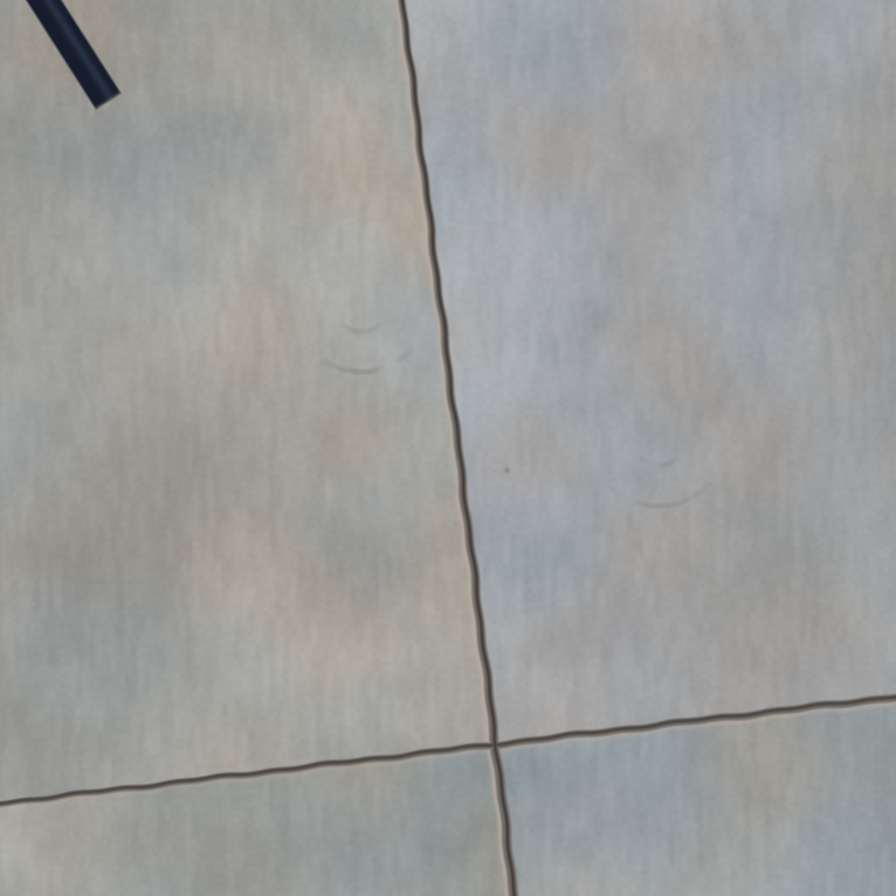
This texture is drawn by a WebGL 2 fragment shader. Its source:

```glsl
#version 300 es
precision highp float;

uniform vec2 u_resolution;
out vec4 outColor;

// Layout, in canvas units
const float TILE_SIZE = 1.0;
const vec2 CROSSING = vec2(0.553, 0.169);
const vec2 JOINT_SLOPE = vec2(0.125, 0.119);
const vec2 JOINT_HALF_WIDTH = vec2(0.0046, 0.0038);
const float JOINT_WOBBLE = 0.0007;
const vec2 ROD_TOP = vec2(0.036, 1.02);
const vec2 ROD_TIP = vec2(0.121, 0.887);
const float ROD_HALF_WIDTH = 0.0165;

// Colours
const vec3 WARM_TILE = vec3(0.627, 0.620, 0.598);
const vec3 COOL_TILE = vec3(0.630, 0.640, 0.652);
const vec3 PALE_ROW = vec3(0.605, 0.622, 0.612);
const vec3 STAIN = vec3(0.555, 0.530, 0.495);
const vec3 JOINT_DARK = vec3(0.27, 0.245, 0.235);
const vec3 JOINT_SOFT = vec3(0.43, 0.41, 0.39);
const vec3 CHIPPED_EDGE = vec3(0.73, 0.67, 0.62);
const vec3 ROD_DARK = vec3(0.085, 0.11, 0.17);
const vec3 ROD_SHEEN = vec3(0.20, 0.25, 0.33);
const vec3 ROD_RIM = vec3(0.36, 0.29, 0.25);

// Surface strengths
const float CLOUD_STRENGTH = 0.15;
const float STREAK_STRENGTH = 0.035;
const float GRAIN_STRENGTH = 0.022;

vec3 hash3(vec2 p) {
  vec3 q = fract(p.xyx * vec3(0.1031, 0.1030, 0.0973));
  q += dot(q, q.yxz + 33.33);
  return fract((q.xxy + q.yzz) * q.zyx);
}

// Smooth cellular noise: random cell values blended by distance, 0 to 1
float cellNoise(vec2 p) {
  vec2 cell = floor(p);
  float sum = 0.0, weight = 0.0;
  for (int y = -1; y <= 1; y++) {
    for (int x = -1; x <= 1; x++) {
      vec2 id = cell + vec2(x, y);
      vec3 h = hash3(id);
      vec2 d = id + 0.2 + 0.6 * h.xy - p;
      float w = exp(-4.0 * dot(d, d));
      sum += w * h.z;
      weight += w;
    }
  }
  return sum / weight;
}

float clouds(vec2 p) {
  float sum = 0.0, amplitude = 0.5;
  for (int i = 0; i < 4; i++) {
    sum += amplitude * (cellNoise(p) - 0.5);
    p = mat2(1.6, 1.2, -1.2, 1.6) * p + 7.3;
    amplitude *= 0.6;
  }
  return sum;
}

float blob(vec2 p, vec2 center, vec2 radius) {
  vec2 d = (p - center) / radius;
  return exp(-dot(d, d));
}

// Faint curved scuff below a centre
float scuffArc(vec2 p, vec2 center, float radius) {
  vec2 d = p - center;
  float len = length(d);
  float line = 1.0 - smoothstep(0.001, 0.005, abs(len - radius));
  return line * smoothstep(0.55, 0.95, -d.y / max(len, 0.001));
}

vec3 tileSurface(vec2 p, vec2 cell) {
  vec3 color = mix(COOL_TILE, WARM_TILE, mod(cell.x, 2.0));
  color = mix(color, PALE_ROW, 0.65 * mod(cell.y, 2.0));
  vec2 q = p + 3.0 * cell;
  float cloud = clouds(q * 5.0 + 11.0);
  color += CLOUD_STRENGTH * cloud;
  color += vec3(0.05, 0.0, -0.05) * (cellNoise(q * 9.0 + 40.0) - 0.5);

  // Broad stains
  float stain = 0.55 * blob(p, vec2(0.18, 0.47), vec2(0.13, 0.11))
    + 0.40 * blob(p, vec2(0.40, 0.37), vec2(0.08, 0.06))
    + 0.45 * blob(p, vec2(0.87, 0.36), vec2(0.13, 0.14))
    + 0.50 * blob(p, vec2(1.0, 0.72), vec2(0.09, 0.20));
  color = mix(color, STAIN, stain * clamp(0.75 + 1.5 * cloud, 0.0, 1.0));

  // Scuffs and a speck
  float scuff = 0.0;
  for (int i = 0; i < 4; i++) {
    float group = float(i / 2), ring = float(i % 2);
    vec2 center = mix(vec2(0.403, 0.66), vec2(0.735, 0.51), group);
    scuff += (0.7 - 0.25 * group) * scuffArc(p, center, 0.03 + 0.045 * ring);
  }
  scuff *= smoothstep(0.2, 0.7, cellNoise(p * 45.0));
  scuff += 1.5 * blob(p, vec2(0.566, 0.475), vec2(0.003));
  color -= 0.085 * scuff;

  // Vertical streaks and fine grain
  color += STREAK_STRENGTH * (cellNoise(p * vec2(130.0, 32.0)) - 0.5);
  return color + GRAIN_STRENGTH * (cellNoise(p * 210.0) - 0.5);
}

void main() {
  vec2 p = gl_FragCoord.xy / u_resolution;
  float pixel = 1.0 / min(u_resolution.x, u_resolution.y);

  // Slanted tile grid
  vec2 d = p - CROSSING;
  vec2 local = (d + JOINT_SLOPE * vec2(d.y, -d.x)) / sqrt(1.0 + JOINT_SLOPE * JOINT_SLOPE);
  local += JOINT_WOBBLE * (sin(p.yx * 47.0) + sin(p.yx * 113.0 + 1.7));
  vec2 cell = floor(local / TILE_SIZE);
  vec2 offset = (fract(local / TILE_SIZE + 0.5) - 0.5) * TILE_SIZE;
  vec3 color = tileSurface(p, cell);

  // Chipped edges, then joints with a dark core
  vec2 halfWidth = JOINT_HALF_WIDTH * (0.85 + 0.3 * vec2(1.0 - p.y, p.x));
  vec2 rim = (offset + halfWidth + 0.002) / 0.0028;
  vec2 chip = exp(-rim * rim) * vec2(0.65, 0.15 + 0.35 * p.x);
  color = mix(color, CHIPPED_EDGE, max(chip.x, chip.y));
  vec2 edge = abs(offset) - halfWidth;
  vec2 joint = 1.0 - smoothstep(-0.0012 - pixel, 0.0008 + pixel, edge);
  vec2 core = 1.0 - smoothstep(0.0, 0.0035, abs(offset - 0.0007));
  color = mix(color, JOINT_SOFT, max(joint.x, joint.y));
  color = mix(color, JOINT_DARK, max(core.x, core.y * 0.8));

  // Dark rod with a square tip
  vec2 axis = normalize(ROD_TIP - ROD_TOP);
  vec2 r = p - ROD_TIP;
  float along = dot(r, axis);
  float side = dot(r, vec2(-axis.y, axis.x));
  float rod = max(along, abs(side) - ROD_HALF_WIDTH);
  vec3 rodColor = mix(ROD_DARK, ROD_SHEEN, 0.6 * exp(-pow((side - 0.004) / 0.005, 2.0)));
  rodColor = mix(rodColor, ROD_RIM, 0.7 * smoothstep(-0.005, 0.0, along));
  color = mix(color, rodColor, 1.0 - smoothstep(-0.001 - pixel, 0.001 + pixel, rod));

  outColor = vec4(color, 1.0);
}
```
